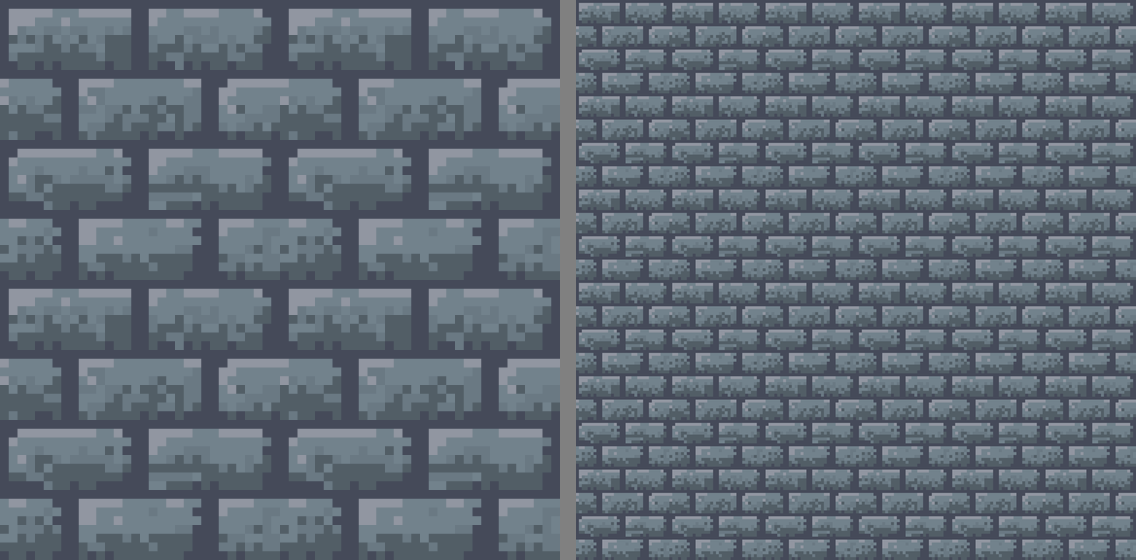
Left, the tile; right, the same tile 3 across and 3 down.
A Shadertoy shader for this texture:

```glsl
// Pixel-art stone wall: eight courses of four bricks in running bond on a
// 64 x 64 cell grid. Each cell picks a stone tone from its depth in the brick
// plus hashed grain; eight brick variants repeat, so the wall tiles.

const float GRID = 64.0;                 // cells across and down
const vec2 BRICK = vec2(16.0, 8.0);      // brick pitch in cells, joint included
const vec2 LAST = vec2(13.0, 6.0);       // last stone cell inside a brick
const vec2 VARIANTS = vec2(2.0, 4.0);    // distinct bricks across and down

const vec3 MORTAR = vec3(0.27, 0.29, 0.35);
const vec3 SHADOW = vec3(0.32, 0.37, 0.40);
const vec3 DIM    = vec3(0.415, 0.475, 0.515);
const vec3 BODY   = vec3(0.447, 0.510, 0.550);
const vec3 LIGHT  = vec3(0.57, 0.59, 0.63);

// Sine-free hash to 0..1
float hash(vec3 p) {
    p = fract(p * vec3(0.1031, 0.1030, 0.0973) + 0.137);
    p += dot(p, p.yzx + 33.33);
    return fract((p.x + p.y) * p.z);
}

// True where the ragged right and lower rims have crumbled away
bool isChipped(vec2 c, float radius, float grain) {
    float right = max(c.x - LAST.x + radius, 0.0) / radius;
    float left = 0.6 * max(1.0 - c.x, 0.0);
    float bottom = max(c.y - LAST.y + radius, 0.0) / radius;
    float top = 0.7 * max(1.0 - c.y, 0.0);
    float rim = length(vec2(max(left, right), max(top, bottom)));
    return rim + 0.7 * (grain - 0.5) > 1.2;
}

// True on the lit upper-left corner, runs along the top, and stray flecks
bool isLit(vec2 c, float seed, float reach, float grain) {
    bool corner = c.x + 0.5 < reach / (1.0 + 2.0 * c.y * c.y);
    bool run = c.y < 0.5 && hash(vec3(floor(c.x / 2.0), 71.0, seed)) > 0.65;
    bool fleck = c.y < 3.5 && c.x < 8.0 && grain > 0.96;
    return corner || run || fleck;
}

// Colour of one stone cell; c counts from the brick's upper left
vec3 stoneColor(vec2 c, float seed) {
    float grain = hash(vec3(c, seed));
    float chip = hash(vec3(c + 40.0, seed));
    float patchy = hash(vec3(floor(c / vec2(3.0, 2.0)) + 90.0, seed));
    float radius = 1.0 + 2.0 * hash(vec3(17.0, 5.0, seed));
    float reach = 2.0 + 5.0 * hash(vec3(29.0, 11.0, seed));

    if (isChipped(c, radius, chip)) return MORTAR;
    if (isLit(c, seed, reach, chip)) return LIGHT;

    // Shade deepens downward and to the right
    float shade = c.y / LAST.y + 0.3 * (c.x / LAST.x - 0.5);
    shade += 0.6 * (grain - 0.5) + 0.4 * (patchy - 0.5);
    return shade > 0.70 ? SHADOW : shade > 0.46 ? DIM : BODY;
}

// Colour of one grid cell, wrapping at the canvas edges
vec3 wallColor(vec2 cell) {
    cell = mod(cell, GRID);
    cell.y = GRID - 1.0 - cell.y;        // count courses from the top
    float course = floor(cell.y / BRICK.y);
    cell.x = mod(cell.x - 0.5 * BRICK.x * mod(course, 2.0), GRID);

    vec2 id = mod(floor(cell / BRICK), VARIANTS);
    vec2 c = mod(cell, BRICK) - 1.0;
    if (min(c.x, c.y) < -0.5 || c.x > LAST.x + 0.5) return MORTAR;
    return stoneColor(c, 7.0 + 13.0 * (id.x + VARIANTS.x * id.y));
}

void mainImage(out vec4 fragColor, in vec2 fragCoord) {
    vec2 p = fragCoord / iResolution.xy * GRID - 0.5;
    vec2 cell = floor(p);

    // Blend neighbouring cells over one screen pixel
    vec2 pixel = GRID / iResolution.xy;
    vec2 blend = clamp((p - cell - 0.5) / pixel + 0.5, 0.0, 1.0);
    vec3 lower = mix(wallColor(cell), wallColor(cell + vec2(1, 0)), blend.x);
    vec3 upper = mix(wallColor(cell + vec2(0, 1)), wallColor(cell + 1.0), blend.x);
    fragColor = vec4(mix(lower, upper, blend.y), 1.0);
}
```
